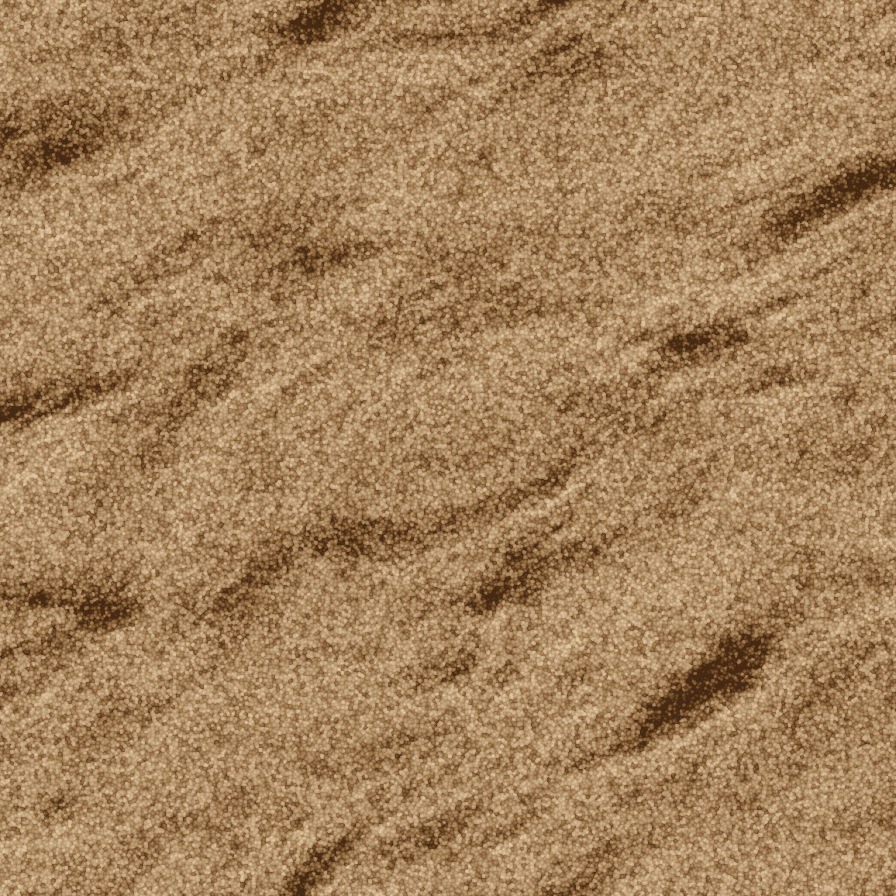
A three.js fragment shader for this texture:

```glsl
// Rough, wind-worn sand: slanted crumbling ridges lit from the upper left, covered in fine grains.
varying vec2 vUv;

// Sand colours from deep shadow to bright grain
const vec3 PIT    = vec3(0.27, 0.16, 0.07);
const vec3 SHADOW = vec3(0.40, 0.26, 0.13);
const vec3 BROWN  = vec3(0.51, 0.36, 0.21);
const vec3 EARTH  = vec3(0.59, 0.44, 0.28);
const vec3 SAND   = vec3(0.65, 0.51, 0.35);
const vec3 TAN    = vec3(0.71, 0.58, 0.42);
const vec3 PALE   = vec3(0.77, 0.65, 0.50);
const vec3 GLINT  = vec3(0.87, 0.77, 0.63);

const float RIDGE_ANGLE  = 0.48;              // radians above horizontal
const vec2  RIDGE_SCALE  = vec2(5.0, 9.0);    // cells along and across the ridges
const float RIDGE_WARP   = 0.7;
const vec2  TO_LIGHT     = vec2(-0.45, 0.89);
const float LIGHT_STEP   = 0.008;
const float LIGHT_SLOPE  = 1.0;               // height gained by a light ray per unit
const float LIGHT_GAIN   = 12.0;
const float SHADOW_GAIN  = 8.0;
const float GRAIN_COUNT  = 260.0;             // grains across the canvas
const float GRAIN_TINT   = 3.0;
const float GRAIN_GAP    = 2.0;
const float TONE_BIAS    = 0.36;

float hash(vec2 p) {
  vec3 q = fract(p.xyx * 0.1031);
  q += dot(q, q.yzx + 33.33);
  return fract((q.x + q.y) * q.z);
}

float noise(vec2 p) {
  vec2 i = floor(p), f = fract(p);
  f = f * f * (3.0 - 2.0 * f);
  return mix(mix(hash(i), hash(i + vec2(1.0, 0.0)), f.x),
             mix(hash(i + vec2(0.0, 1.0)), hash(i + vec2(1.0, 1.0)), f.x), f.y);
}

mat2 rotation(float angle) {
  float c = cos(angle), s = sin(angle);
  return mat2(c, -s, s, c);
}

// Height of the sand: warped layers of noise, stretched along the ridges
float height(vec2 p) {
  vec2 q = rotation(RIDGE_ANGLE) * p * RIDGE_SCALE + 20.0;
  q += RIDGE_WARP * (vec2(noise(q * 0.9 + 7.3), noise(q * 0.9 + 41.7)) - 0.5);
  mat2 turn = 2.0 * rotation(0.6);
  float sum = 0.0, amplitude = 0.5;
  for (int i = 0; i < 5; i++) {
    sum += amplitude * noise(q);
    q = turn * q + 13.7;
    amplitude *= 0.5;
  }
  return sum;
}

// Slope lighting plus soft cast shadows
float relief(vec2 p) {
  float base = height(p);
  float facing = 0.0, blocked = 0.0;
  for (int i = 1; i <= 4; i++) {
    float reach = LIGHT_STEP * float(i);
    float rise = height(p + TO_LIGHT * reach) - base;
    if (i == 1) facing = -rise;
    blocked = max(blocked, rise - reach * LIGHT_SLOPE);
  }
  float roughness = mix(0.6, 1.4, noise(rotation(RIDGE_ANGLE) * p * RIDGE_SCALE * 0.6 + 60.0));
  return roughness * (LIGHT_GAIN * facing - SHADOW_GAIN * blocked);
}

// Softly blended scattered grains, each with its own tint and darker gaps
float grains(vec2 p) {
  vec2 cell = floor(p), f = fract(p);
  float tint = 0.0, total = 0.0, nearest = 4.0;
  for (int y = -1; y <= 1; y++) {
    for (int x = -1; x <= 1; x++) {
      vec2 offset = vec2(float(x), float(y));
      vec2 id = cell + offset;
      vec2 d = offset + vec2(hash(id + 3.1), hash(id + 57.9)) - f;
      float d2 = dot(d, d);
      float weight = exp(-9.0 * d2);
      tint += weight * hash(id + 111.3);
      total += weight;
      nearest = min(nearest, d2);
    }
  }
  return GRAIN_TINT * (tint / total - 0.5) - GRAIN_GAP * (sqrt(nearest) - 0.4);
}

vec3 blend(vec3 below, vec3 above, float from, float to, float tone) {
  return mix(below, above, clamp((tone - from) / (to - from), 0.0, 1.0));
}

// Tone is spread like a bell curve around zero
vec3 sandColor(float tone) {
  vec3 c = blend(PIT, SHADOW, -2.8, -1.88, tone);
  c = blend(c, BROWN, -1.88, -1.15, tone);
  c = blend(c, EARTH, -1.15, -0.55, tone);
  c = blend(c, SAND, -0.55, 0.04, tone);
  c = blend(c, TAN, 0.04, 0.67, tone);
  c = blend(c, PALE, 0.67, 1.48, tone);
  return blend(c, GLINT, 1.48, 2.7, tone);
}

void main() {
  float tone = relief(vUv) + grains(vUv * GRAIN_COUNT) + TONE_BIAS;
  gl_FragColor = vec4(sandColor(tone), 1.0);
}
```
